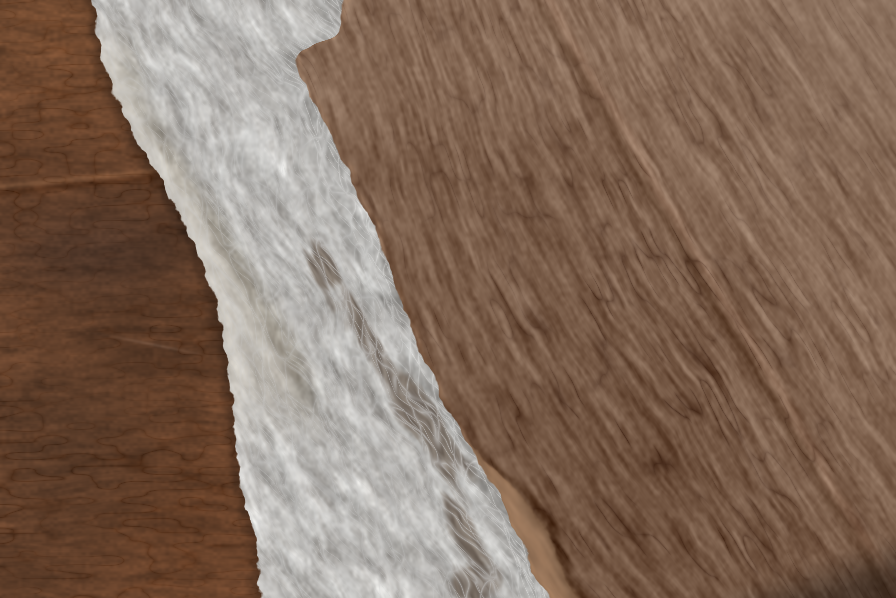
This texture is drawn by a WebGL 2 fragment shader. Its source:

```glsl
#version 300 es
precision highp float;
// Frayed white gauze between a dark wooden table and a sheet of brown bark cloth.
uniform vec2 u_resolution;
out vec4 fragColor;

float hash(vec2 p) {
  vec3 q = fract(p.xyx * 0.1031);
  q += dot(q, q.yzx + 33.33);
  return fract((q.x + q.y) * q.z);
}

float noise(vec2 p) {
  vec2 i = floor(p), f = fract(p);
  f = f * f * (3.0 - 2.0 * f);
  return mix(mix(hash(i), hash(i + vec2(1, 0)), f.x),
             mix(hash(i + vec2(0, 1)), hash(i + vec2(1, 1)), f.x), f.y);
}

float fbm(vec2 p) {
  float sum = 0.0, amp = 0.53;
  for (int i = 0; i < 4; i++) {
    sum += amp * noise(p);
    p = mat2(1.6, 1.2, -1.2, 1.6) * p + 7.3;
    amp *= 0.5;
  }
  return sum;
}

float bump(float d, float width) { return exp(-d * d / (width * width)); }
float thread(vec2 p, float sharpness) { return pow(1.0 - abs(2.0 * noise(p) - 1.0), sharpness); }

// Horizontal position of an outline sampled at eleven even heights
float outline(float xs[11], float y) {
  float t = clamp(y, 0.0, 0.9999) * 10.0;
  int i = int(t);
  return mix(xs[i], xs[i + 1], fract(t));
}

vec3 wood(vec2 p) {
  float broad = fbm(p * vec2(4, 7));
  float grain = fbm(vec2(p.x * 12.0, p.y * 75.0 + broad * 4.0));
  vec3 c = mix(vec3(0.30, 0.195, 0.13), vec3(0.46, 0.30, 0.20), broad);
  c = mix(c, vec3(0.46, 0.30, 0.19), 0.5 * smoothstep(0.65, 1.0, p.y));
  c = mix(c, vec3(0.42, 0.26, 0.16), 0.5 * bump(length(p - vec2(0.33, 0.12)), 0.2));
  c = mix(c, vec3(0.28, 0.20, 0.16), 0.6 * bump(length((p - vec2(0.16, 0.58)) * vec2(1, 2)), 0.16));
  c = mix(c, vec3(0.26, 0.18, 0.13), 0.5 * bump(length(p - vec2(0.1, 0.25)), 0.15));
  c *= 0.80 + 0.36 * grain + 0.13 * (noise(p * vec2(150, 190)) + noise(p * vec2(45, 150)) - 0.7);
  c -= 0.07 * thread(p * vec2(22, 80), 9.0) * noise(p * 9.0);
  // Plank seam and a pale scratch
  float seam = p.y - 0.688 - 0.10 * p.x;
  c += vec3(0.09, 0.07, 0.05) * bump(seam, 0.005) - 0.05 * bump(seam + 0.011, 0.006);
  return c + 0.07 * bump(p.y - 0.475 + 0.2 * p.x, 0.003) * bump(p.x - 0.26, 0.07);
}

vec3 gauze(vec2 p, float fromLeft, float toBark) {
  float warp = fbm(p * 6.0);
  float u = p.x + 0.42 * p.y + 0.07 * warp;
  float weave = noise(vec2(u * 150.0, p.y * 45.0));
  float wrinkles = fbm(vec2(u * 32.0, p.y * 17.0));
  float relief = wrinkles - fbm(vec2(u * 32.0 + 0.35, p.y * 17.0 + 0.25));
  vec3 c = mix(vec3(0.57, 0.55, 0.53), vec3(0.82, 0.82, 0.81), 0.12 + 0.65 * wrinkles + 0.33 * weave);
  c += 0.35 * relief + 0.08 * (noise(p * vec2(160, 140)) - 0.5);
  // Smooth cream fold along the left with a soft valley beside it
  float valley = p.x - mix(0.52, 0.20, smoothstep(0.25, 1.0, p.y)) - 0.03 * (warp - 0.5);
  float span = smoothstep(0.22, 0.4, p.y) * smoothstep(1.0, 0.85, p.y);
  c = mix(c, vec3(0.74, 0.71, 0.66), 0.55 * span * smoothstep(0.03, -0.04, valley));
  c += 0.07 * bump(fromLeft - 0.015, 0.018) - vec3(0.09, 0.10, 0.12) * span * bump(valley, 0.025);
  // Torn gaps with ragged ends, crossed by loose threads
  vec4 gaps[6] = vec4[6](vec4(0.541, 0.56, 0.021, 0.05), vec4(0.615, 0.43, 0.024, 0.1),
    vec4(0.688, 0.325, 0.03, 0.065), vec4(0.746, 0.235, 0.03, 0.07),
    vec4(0.775, 0.11, 0.022, 0.07), vec4(0.80, 0.03, 0.04, 0.028));
  float hole = 0.0, loose = 0.0;
  float ragged = fbm(vec2(u * 42.0, p.y * 10.0)) + 0.6 * fbm(p * 17.0) - 0.8;
  for (int i = 0; i < 6; i++) {
    vec2 q = p - gaps[i].xy;
    q.x += 0.5 * q.y;
    hole = max(hole, smoothstep(1.25, 0.55, length(q / gaps[i].zw) + 1.7 * ragged));
  }
  for (int i = 0; i < 4; i++) {
    float k = float(i);
    vec2 q = vec2(p.x + (0.1 + 0.28 * k) * p.y + 0.08 * warp, p.y);
    loose = max(loose, thread(q * vec2(52.0 + 13.0 * k, 11.0) + 19.0 * k, 8.0));
  }
  c = mix(c, mix(vec3(0.34, 0.29, 0.25), vec3(0.52, 0.47, 0.42), weave), 0.85 * hole);
  c = mix(c, vec3(0.80, 0.80, 0.80), loose * (0.35 + 0.25 * hole));
  return c * (1.0 - 0.16 * smoothstep(0.07, 0.0, toBark) * (1.0 - loose));
}

vec3 bark(vec2 p, float inside) {
  float slant = mix(0.35, 0.62, smoothstep(0.6, 1.2, p.x));
  float u = p.x + slant * (p.y - 0.5) + 0.028 * fbm(p * 6.0);
  vec2 q = vec2(u * 48.0, p.y * 10.0);
  float strands = fbm(q), relief = strands - fbm(q + vec2(0.4, 0.1));
  float fibre = noise(vec2(u * 150.0, p.y * 32.0));
  float worn = bump(length((p - vec2(1.1, 0.36)) * vec2(1.3, 0.8)), 0.28);
  float light = 0.49 + 0.65 * (fbm(p * 3.0 + 4.0) - 0.5) + 0.35 * (p.y - 0.5) - 0.2 * worn;
  light += 0.55 * (strands - 0.5) + 0.45 * (fibre - 0.5) + (0.5 + 0.5 * worn) * relief;
  light += 0.25 * (noise(p * vec2(165, 130)) - 0.5);
  vec3 c = mix(vec3(0.39, 0.275, 0.20), vec3(0.60, 0.49, 0.41), clamp(light, -0.3, 1.3));
  float crease = thread(vec2(u * 62.0, p.y * 15.0 + 3.0), 7.0) * smoothstep(0.3, 0.7, noise(p * 22.0));
  c -= vec3(0.14, 0.135, 0.12) * crease * (0.45 + 0.55 * worn);
  c = mix(c, vec3(0.62, 0.53, 0.46), 0.35 * bump(length(p - vec2(1.5, 1.0)), 0.3));
  // Long diagonal ridge
  float ridge = p.x - 0.908 - 0.59 * (1.0 - p.y) + 0.02 * (fbm(p * 16.0) - 0.5);
  c -= 0.08 * bump(ridge + 0.012, 0.01) * (0.5 + fibre);
  c += vec3(0.06, 0.05, 0.045) * bump(ridge - 0.008, 0.011);
  c *= 1.0 - 0.35 * smoothstep(0.09, 0.0, p.y + 0.35 * (1.5 - p.x) - 0.03);
  // Rolled lower margin and pale torn rim
  float roll = 0.052 * smoothstep(0.27, 0.14, p.y);
  float rolled = smoothstep(0.004, -0.004, inside - roll) * step(0.001, roll);
  c = mix(c, vec3(0.58, 0.45, 0.345) * (0.82 + 0.22 * bump(inside - 0.022, 0.02) + 0.1 * fibre), 0.85 * rolled);
  c -= 0.13 * bump(inside - roll - 0.008, 0.01) * smoothstep(0.27, 0.2, p.y);
  return c + vec3(0.07, 0.05, 0.03) * bump(inside - 0.004, 0.006) * fibre;
}

void main() {
  vec2 p = gl_FragCoord.xy / u_resolution * vec2(1.5, 1.0);
  float px = 1.0 / u_resolution.y;
  float left = outline(float[11](0.44, 0.423, 0.403, 0.392, 0.38, 0.363, 0.32, 0.272, 0.21, 0.17, 0.156), p.y);
  float right = outline(float[11](0.914, 0.87, 0.817, 0.76, 0.712, 0.673, 0.64, 0.588, 0.545, 0.492, 0.492), p.y);
  right += 0.08 * smoothstep(0.905, 0.95, p.y) + 0.026 * (fbm(p * 24.0) - 0.5);
  float fromLeft = p.x - left - 0.022 * (fbm(p * 38.0) - 0.5), inside = p.x - right;
  vec3 c = wood(p) * (1.0 - 0.25 * smoothstep(-0.025, 0.0, fromLeft));
  c = mix(c, gauze(p, fromLeft, -inside), smoothstep(-px, px, fromLeft));
  c = mix(c, bark(p, inside), smoothstep(-px, px, inside));
  fragColor = vec4(clamp(c, 0.0, 1.0), 1.0);
}
```
